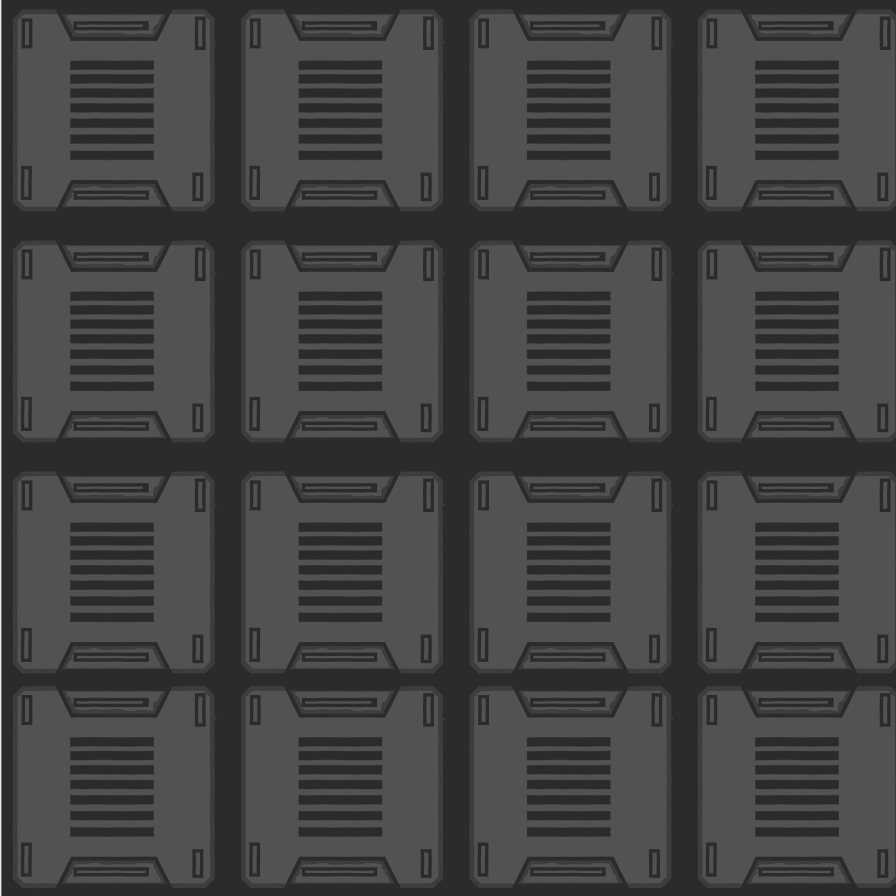
Give the GLSL for this pattern, as a WebGL 1 fragment shader.

```glsl
precision highp float;
// Grid of four by four dark metal hatch plates with chamfered rims, vent slits,
// clasp recesses and corner slots. Each plate is built from distance functions
// in local units (768 per canvas, y down); the last row sits closer to the third.

uniform vec2 u_resolution;

#define UNITS 768.0
#define PITCH vec2(195.7, 198.0)
#define FIRST_PLATE vec2(11.0, 8.2)
#define LAST_ROW_SHIFT 14.0
#define PLATE_SIZE 173.0
#define RIM 4.0
#define LINE 2.9
#define WOBBLE 0.35
#define DARK vec3(0.17)
#define MID vec3(0.24)
#define FACE vec3(0.322)
#define EDGE_LIGHT vec3(0.9)

float hash(vec2 p) {
  return fract(sin(dot(p, vec2(127.1, 311.7))) * 43758.5453);
}

float noise(vec2 p) {
  vec2 i = floor(p), f = fract(p);
  f = f * f * (3.0 - 2.0 * f);
  return mix(mix(hash(i), hash(i + vec2(1.0, 0.0)), f.x),
             mix(hash(i + vec2(0.0, 1.0)), hash(i + 1.0), f.x), f.y);
}

// Antialiased coverage of the inside of a distance field
float fill(float d) {
  return clamp(0.5 - d * u_resolution.y / UNITS, 0.0, 1.0);
}

// Box given by its low and high corners
float box(vec2 p, vec2 lo, vec2 hi) {
  vec2 q = abs(p - 0.5 * (lo + hi)) - 0.5 * (hi - lo);
  return max(q.x, q.y);
}

float chamferedPlate(vec2 p) {
  vec2 q = abs(p - 0.5 * PLATE_SIZE) - 0.5 * PLATE_SIZE;
  return max(max(q.x, q.y), (q.x + q.y + 8.0) * 0.7071);
}

// Dark outline just inside a shape
float outline(float d) {
  return fill(d) - fill(d + LINE);
}

vec3 hatch(vec2 p) {
  // Slightly uneven edges, identical on every plate
  vec2 w = p + WOBBLE * (vec2(noise(p * 0.1), noise(p * 0.1 + 40.0)) - 0.5);

  // Plate and rim
  float plate = chamferedPlate(w);
  vec3 col = mix(DARK, MID, fill(plate));
  col = mix(col, FACE, fill(plate + RIM));

  // Clasp recesses, mirrored at top and bottom
  float depth = min(w.y, PLATE_SIZE - w.y);
  float side = abs(w.x - 86.7);
  float recess = max(depth - 26.8, (side - 50.2 + 0.5 * depth) * 0.894);
  col = mix(col, DARK, fill(recess));
  col = mix(col, MID, fill(max(recess + 3.3, 3.8 - depth)));
  float worn = 2.5 * noise(vec2(p.x * 0.1, p.y * 0.5));
  col = mix(col, FACE, fill(max(recess + 5.2 + worn, 4.8 - depth)));
  float handle = box(vec2(w.x, depth), vec2(52.0, 10.0), vec2(116.6, 17.8));
  col = mix(col, DARK, outline(handle));
  float stop = box(w, vec2(111.5, 10.5), vec2(116.0, 17.0));
  col = mix(col, DARK, fill(stop));

  // Corner slots
  float slots = box(w, vec2(7.5, 7.5), vec2(16.8, 33.2));
  slots = min(slots, box(w, vec2(156.0, 6.0), vec2(165.3, 34.6)));
  slots = min(slots, box(w, vec2(7.0, 134.0), vec2(16.2, 163.3)));
  slots = min(slots, box(w, vec2(154.0, 139.7), vec2(163.3, 164.2)));
  col = mix(col, DARK, outline(slots));

  // Vent slits, spreading slightly downwards
  for (int i = 0; i < 7; i++) {
    float k = float(i);
    float y = 47.7 + 11.5 * k + 0.23 * k * k;
    float slit = box(vec2(p.x, w.y), vec2(49.5, y - 3.7), vec2(120.6, y + 3.7));
    col = mix(col, MID, fill(slit - 0.4));
    col = mix(col, DARK, fill(slit));
  }

  // Small chip beside the right rim
  float chip = length(p - vec2(173.8, 28.3)) - 0.8;
  return mix(col, MID, fill(chip));
}

void main() {
  vec2 p = gl_FragCoord.xy / u_resolution * UNITS;
  p.y = UNITS - p.y;
  float column = floor((p.x - 1.0) / PITCH.x);
  float row = p.y > 584.0 ? 3.0 : floor(p.y / 197.0);
  vec2 corner = FIRST_PLATE + PITCH * vec2(column, row);
  corner.y -= LAST_ROW_SHIFT * step(2.5, row);

  // Thin light strip along the left border
  vec3 col = mix(hatch(p - corner), EDGE_LIGHT, fill(p.x - 1.2));
  gl_FragColor = vec4(col, 1.0);
}
```
